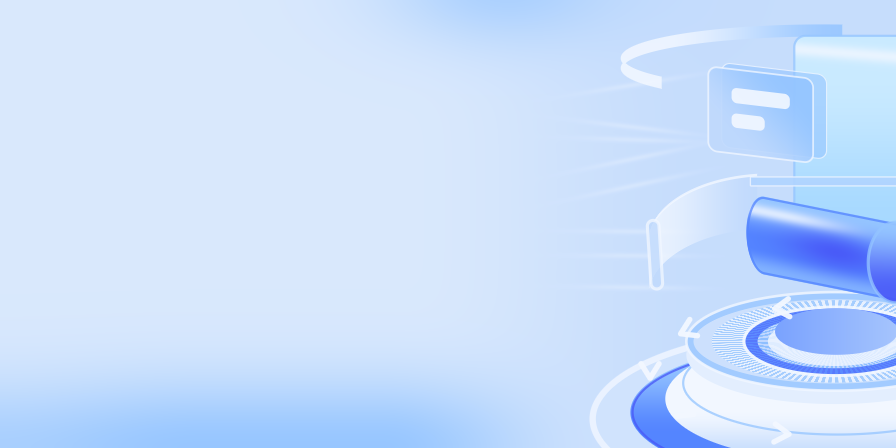
This background is drawn by a Shadertoy shader. Its source:

```glsl
// Pale blue backdrop with glass and machine parts gathered at the right edge.
// Soft glows make the ground; ellipses, sheared boxes and swept bands make
// the parts, painted back to front on a 200 x 100 grid with y upward.

const vec2 GRID = vec2(200.0, 100.0);
const vec3 PALE = vec3(0.85, 0.91, 0.99);
const vec3 MIST = vec3(0.75, 0.85, 0.99);
const vec3 SKY = vec3(0.58, 0.77, 1.0);
const vec3 AZURE = vec3(0.33, 0.52, 1.0);
const vec3 INDIGO = vec3(0.28, 0.34, 0.97);
const vec3 WHITE = vec3(0.95, 0.97, 1.0);
const float TEETH = 110.0;
const int STREAKS = 8;
const int CHEVRONS = 5;

vec2 p;
vec3 color;
float pixelSize;

float hash(float n) { return fract(sin(n * 12.9898) * 43758.5453); }
float bell(float x) { return exp(-x * x); }

float ellipse(vec2 q, vec2 r) {
  float k = length(q / r);
  return max(k, 1e-3) * (k - 1.0) / max(length(q / (r * r)), 1e-5);
}

float oval(float x, float y, float rx, float ry) {
  return ellipse(p - vec2(x, y), vec2(rx, ry));
}

float box(vec2 q, float w, float h, float radius) {
  q = abs(q) - vec2(w, h) + radius;
  return length(max(q, 0.0)) + min(max(q.x, q.y), 0.0) - radius;
}

float segment(vec2 q, vec2 a, vec2 b) {
  vec2 d = b - a;
  return length(q - a - d * clamp(dot(q - a, d) / dot(d, d), 0.0, 1.0));
}

void paint(vec3 tint, float d, float alpha) {
  color = mix(color, tint, alpha * clamp(0.5 - d / pixelSize, 0.0, 1.0));
}

void outline(vec3 tint, float d, float halfWidth) {
  paint(tint, abs(d) - halfWidth, 0.75);
}

void background() {
  color = mix(PALE, MIST, 0.75 * smoothstep(90.0, 160.0, p.x));
  float low = bell(p.y / 15.0) * (1.0 - smoothstep(85.0, 138.0, p.x));
  color = mix(color, SKY, low * mix(0.7, 0.95, smoothstep(0.0, 45.0, p.x)));
  color = mix(color, SKY, 0.65 * bell(length((p - vec2(112, 103)) / vec2(26, 13))));
  // Faint slanted light streaks
  for (int i = 0; i < STREAKS; i++) {
    float n = float(i);
    float slope = mix(-0.15, 0.3, hash(n + 7.0));
    float line = p.y - 36.0 - 6.0 * n - 4.0 * hash(n) - slope * (p.x - 130.0);
    color = mix(color, WHITE, 0.3 * bell((p.x - 142.0) / 12.0) * bell(line / 0.6));
  }
}

void panels() {
  // Open ring: the area between two shifted ellipses, front cut away
  float a = oval(183.6, 87.0, 44.8, 7.3), b = oval(183.6, 84.8, 44.8, 7.3);
  float ring = max(min(a, b), -max(a, b)) - 0.25;
  ring = max(ring, max(p.x - 188.0, min(p.x - 147.7, 86.0 - p.y)));
  paint(mix(WHITE, SKY, smoothstep(148.0, 188.0, p.x)), ring, 0.85);
  // Tall pane
  float pane = box(p - vec2(199, 71), 21.7, 21.0, 2.5);
  vec3 glass = mix(vec3(0.65, 0.85, 1), vec3(0.79, 0.92, 1), smoothstep(50.0, 84.0, p.y));
  float shine = 0.8 * bell((p.y - 89.0 + 0.08 * (p.x - 178.0)) / 1.6);
  paint(mix(glass, WHITE, shine), pane, 0.95);
  outline(SKY, pane, 0.25);
  // Sheared card, its back layer and two pills
  vec2 q = p - vec2(169.8, 74.4);
  q.y += 0.12 * q.x;
  float back = box(q - vec2(3, 1.2), 11.7, 9.4, 2.0);
  float card = box(q, 11.7, 9.4, 2.0);
  paint(SKY, back, 0.6);
  outline(WHITE, back, 0.12);
  paint(mix(SKY, MIST, smoothstep(14.0, -12.0, q.x + q.y)), card, 0.9);
  outline(WHITE, card, 0.2);
  paint(WHITE, box(q - vec2(0, 3.6), 6.5, 1.7, 1.2), 0.9);
  paint(WHITE, box(q + vec2(2.8, 2), 3.7, 1.6, 1.2), 0.9);
  // Curved ribbon, its end and the strip behind
  float u = (p.x - 172.0) / 27.2;
  float crest = 46.0 + 15.0 * sqrt(max(1.0 - u * u, 0.0));
  float span = abs(p.x - 157.0) - 12.0;
  vec3 satin = mix(WHITE, MIST, smoothstep(146.0, 170.0, p.x));
  paint(satin, max(abs(p.y - crest + 6.0) - 6.0, span), 0.75);
  paint(WHITE, max(abs(p.y - crest) - 0.3, span), 0.8);
  float tail = segment(p, vec2(145.8, 49.5), vec2(146.6, 36.8)) - 1.3;
  paint(MIST, tail, 0.8);
  outline(WHITE, tail, 0.35);
  float strip = box(p - vec2(186, 59.5), 18.5, 1.0, 0.2);
  paint(mix(SKY, WHITE, 0.3), strip, 0.9);
  outline(WHITE, strip, 0.15);
}

void platform() {
  // Outer dish, blue groove and white tier
  float dish = oval(187.5, 6.5, 56.0, 21.0);
  paint(mix(MIST, WHITE, 0.35), dish, 0.9);
  outline(WHITE, dish + 0.8, 0.7);
  float groove = oval(187.5, 8.0, 46.8, 16.0);
  paint(mix(AZURE, SKY, smoothstep(3.0, 20.0, p.y)), groove, 1.0);
  outline(INDIGO, groove + 0.5, 0.25);
  paint(mix(MIST, WHITE, smoothstep(-4.0, 9.0, p.y)), oval(187.0, 11.0, 38.5, 14.0), 1.0);
  outline(SKY, oval(187.0, 14.5, 34.5, 11.5), 0.25);
  // Glass rim with a wall
  vec2 q = p - vec2(186.4, 23.8);
  float rim = ellipse(q, vec2(33.2, 11));
  paint(mix(WHITE, MIST, 0.3), ellipse(q + vec2(0, 3), vec2(33.2, 11)), 1.0);
  paint(mix(MIST, WHITE, 0.25), rim, 1.0);
  outline(SKY, rim + 0.9, 0.7);
  outline(WHITE, rim, 0.3);
  // Comb, gear and hub
  float tooth = smoothstep(-0.3, 0.3, sin(TEETH * atan(q.y * 3.0, q.x)));
  paint(mix(SKY, WHITE, tooth), ellipse(q, vec2(27.5, 9.2)), 0.7);
  float gear = ellipse(q, vec2(20, 7.3));
  paint(WHITE, gear - 0.7, 0.9);
  paint(mix(AZURE, INDIGO, 0.4 * tooth), gear, 0.95);
  paint(mix(SKY, WHITE, 0.6 * tooth), ellipse(q, vec2(17.3, 6)), 0.9);
  paint(WHITE, ellipse(q, vec2(15, 5.5)), 0.8);
  paint(mix(AZURE, MIST, 0.55 + 0.015 * q.x), oval(186.7, 26.0, 13.7, 5.2), 1.0);
  // Chevrons circling the rim
  vec2 orbit = vec2(37.2, 14.3);
  for (int i = 0; i < CHEVRONS; i++) {
    float t = 3.14159 + 0.68 * float(i - 2);
    vec2 along = normalize(vec2(-sin(t), cos(t)) * orbit);
    vec2 d = p - vec2(182.3, 17.2) - orbit * vec2(cos(t), sin(t));
    d = vec2(dot(d, along), abs(dot(d, vec2(-along.y, along.x))));
    paint(WHITE, segment(d, vec2(1.6, 0), vec2(-1.6, 2)) - 0.6, 0.95);
  }
}

void cylinder() {
  vec2 q = p - vec2(170.6, 47.4);
  q.y += 0.2 * q.x;
  float body = q.x > 0.0 ? abs(q.y) - 8.7 : ellipse(q, vec2(4, 8.7));
  vec3 tint = mix(AZURE, SKY, smoothstep(-1.0, 8.0, q.y));
  tint = mix(tint, SKY, 0.7 * smoothstep(-3.0, -8.0, q.y));
  tint = mix(tint, INDIGO, 0.9 * bell(length((q - vec2(16, -0.5)) / vec2(11, 4))));
  tint = mix(tint, WHITE, 0.8 * bell((q.y - 5.3) / 1.5) * smoothstep(28.0, 4.0, q.x));
  paint(tint, body, 1.0);
  outline(AZURE, body + 0.3, 0.25);
  float cap = oval(200.0, 41.4, 6.2, 9.0);
  paint(mix(INDIGO, SKY, smoothstep(34.0, 50.0, p.y)), cap, 0.9);
  outline(SKY, cap, 0.35);
}

void mainImage(out vec4 fragColor, in vec2 fragCoord) {
  p = fragCoord / iResolution.xy * GRID;
  pixelSize = GRID.y / iResolution.y;
  background();
  panels();
  platform();
  cylinder();
  fragColor = vec4(color, 1.0);
}
```
